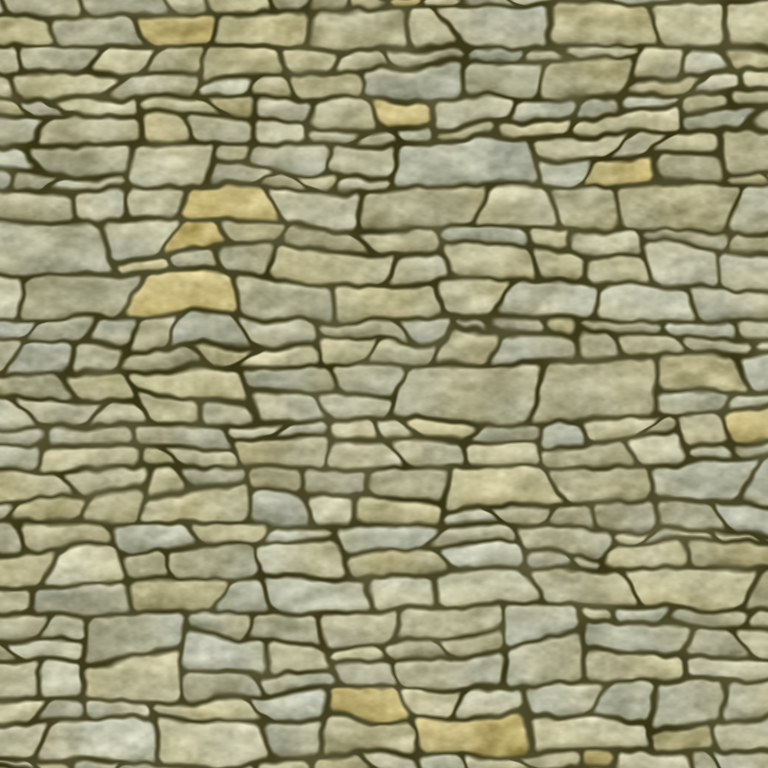
Give the GLSL for this texture, as a three.js fragment shader.

```glsl
// Dry stone wall of pale, rough limestone blocks with dark irregular joints.
varying vec2 vUv;

float hash(vec2 p) {
  return fract(sin(dot(p, vec2(12.9898, 78.233))) * 43758.5453);
}

float noise(vec2 p) {
  vec2 i = floor(p);
  vec2 f = fract(p);
  f = f * f * (3.0 - 2.0 * f);
  return mix(mix(hash(i), hash(i + vec2(1.0, 0.0)), f.x),
             mix(hash(i + vec2(0.0, 1.0)), hash(i + 1.0), f.x), f.y);
}

float fbm(vec2 p) {
  float sum = 0.0;
  float amp = 0.5;
  for (int i = 0; i < 4; i++) {
    sum += amp * noise(p);
    p = mat2(1.6, 1.2, -1.2, 1.6) * p + 7.3;
    amp *= 0.5;
  }
  return sum;
}

vec2 wobble(vec2 p) {
  return vec2(noise(p), noise(p + 41.7)) - 0.5;
}

// Splits the wall into courses, then blocks, then stones.
// low and high return the distances to the left/bottom and right/top joints.
float findStone(vec2 p, out vec2 low, out vec2 high) {
  vec2 lo = vec2(-0.05);
  vec2 hi = vec2(1.05);
  float id = 1.0;
  low = vec2(1.0);
  high = vec2(1.0);
  for (int i = 0; i < 14; i++) {
    vec2 size = hi - lo;
    bool course = size.y > 0.11;
    bool block = size.x > 0.32;
    bool layer = size.y > 0.056 && hash(vec2(id, 1.3)) < 0.8;
    if (!course && !block && !layer && size.x < 2.2 * size.y + 0.06) break;

    vec2 axis = course || (!block && layer) ? vec2(0.0, 1.0) : vec2(1.0, 0.0);
    float spread = course ? 0.2 : 0.4;
    float ratio = 0.5 + spread * (hash(vec2(id, 2.7)) - 0.5);
    float cut = dot(mix(lo, hi, ratio), axis);
    float tilt = 0.8 * (hash(vec2(id, 4.1)) - 0.5) * min(dot(size, axis), 0.08);
    float slant = tilt * dot((p - 0.5 * (lo + hi)) / size, axis.yx);
    float side = dot(p, axis) - cut - slant;

    if (side > 0.0) {
      lo = mix(lo, vec2(cut), axis);
      low = mix(low, vec2(side), axis);
    } else {
      hi = mix(hi, vec2(cut), axis);
      high = mix(high, vec2(-side), axis);
    }
    id = id * 2.0 + step(0.0, side);
  }
  return id;
}

void main() {
  // Uneven courses and chipped edges
  vec2 p = vUv + 0.022 * wobble(vUv * 5.0) + 0.011 * wobble(vUv * 21.0)
         + 0.005 * wobble(vUv * 65.0);

  vec2 low, high;
  float id = findStone(p, low, high);
  float tone = hash(vec2(id, 5.9));
  float hue = hash(vec2(id, 8.3));

  // Distance inward from the joint, with rounded corners
  float radius = 0.011;
  vec2 inset = max(radius - min(low, high), 0.0);
  float depth = radius - length(inset);

  // Rough face, lit from above
  vec2 q = vUv * vec2(24.0, 38.0) + 17.0 * vec2(tone, hue);
  float rough = fbm(q);
  float relief = rough - fbm(q + vec2(-0.15, 0.35));
  float grain = noise(vUv * vec2(130.0, 160.0)) - 0.5;
  float value = 0.71 + 0.11 * (tone - 0.5) + 0.24 * (rough - 0.47)
              + 0.22 * relief + 0.06 * grain;
  value += 0.06 * (1.0 - smoothstep(0.003, 0.014, high.y));
  value -= 0.08 * (1.0 - smoothstep(0.002, 0.014, low.y));

  // Grey, buff and a few ochre stones
  float stain = noise(vUv * 14.0 + 5.0 * tone) - 0.5;
  float warmth = 0.8 * (hue - 0.5) + 0.7 * stain + 0.9 * step(0.96, hue);
  vec3 stone = vec3(value, value - 0.01, value - 0.135)
             + warmth * vec3(0.03, -0.005, -0.085);

  // Joints vary in width and darkness
  float gap = 0.0022 * noise(vUv * 17.0 + 3.0);
  float shade = 0.2 + 0.16 * noise(vUv * 23.0 + 9.0);
  vec3 joint = vec3(shade, shade - 0.01, shade - 0.13);
  float face = smoothstep(gap - 0.001, gap + 0.0055, depth);
  gl_FragColor = vec4(mix(joint, stone, face), 1.0);
}
```
